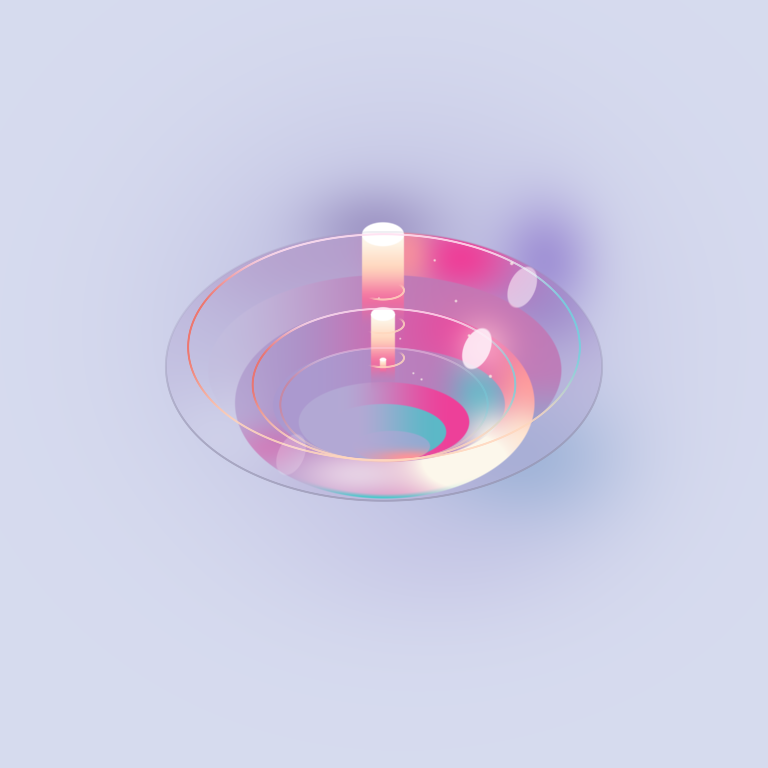
Write a Shadertoy shader that draws this background.

```glsl
// Nested translucent bowls on a pale lavender field, with glowing columns at the centre.
// Each bowl is an ellipse distance mask tinted by soft Gaussian pools of colour;
// hairline orbits, lens flares and sparks are layered on top.

const vec3 FIELD = vec3(.84, .858, .935);
const vec3 LAVENDER = vec3(.70, .66, .83);
const vec3 VIOLET = vec3(.61, .53, .79);
const vec3 MAUVE = vec3(.73, .48, .72);
const vec3 MAGENTA = vec3(.93, .25, .60);
const vec3 SALMON = vec3(.99, .58, .60);
const vec3 PEACH = vec3(1., .84, .74);
const vec3 CREAM = vec3(.99, .97, .92);
const vec3 TEAL = vec3(.36, .72, .78);
const vec3 STEEL = vec3(.56, .67, .82);
const vec4 DISH = vec4(.5, .523, .284, .175); // ellipses: centre, radii
const vec4 BOWL = vec4(.501, .475, .195, .124);
const float HAIRLINE = .0007;
const float LENS_TILT = .42;
const int SPARKS = 9;

vec2 p;   // canvas position
float px; // one pixel in canvas units

// Approximate signed distance to an ellipse
float ellipse(vec4 e) {
    vec2 q = (p - e.xy) / e.zw;
    float k = length(q);
    return k * (k - 1.) / max(length(q / e.zw), 1e-4);
}

float fill(float d) { return 1. - smoothstep(-px, px, d); }
float stroke(vec4 e) { return 1. - smoothstep(HAIRLINE, HAIRLINE + px, abs(ellipse(e))); }

// Gaussian pool of light: centre, spread
float glow(vec4 g) {
    vec2 d = (p - g.xy) / g.zw;
    return exp(-dot(d, d));
}

void tint(inout vec3 c, vec3 hue, float amount, vec4 g) {
    c = mix(c, hue, min(1., amount * glow(g)));
}

// Horizontal blend of two colours
vec3 across(vec3 a, vec3 b, float x0, float x1) { return mix(a, b, smoothstep(x0, x1, p.x)); }

vec3 backdrop() {
    vec3 c = FIELD;
    tint(c, vec3(.71, .70, .86), .85, vec4(.52, .57, .27, .25));
    tint(c, vec3(.56, .51, .72), .65, vec4(.488, .70, .085, .055));
    tint(c, vec3(.57, .49, .81), .70, vec4(.71, .66, .06, .075));
    tint(c, STEEL, .75, vec4(.675, .40, .125, .09));
    tint(c, vec3(.76, .75, .89), .45, vec4(.58, .29, .18, .10));
    return c;
}

// Outer dish and its inner wall
void drawDish(inout vec3 col) {
    vec3 c = mix(col, LAVENDER, .45);
    tint(c, vec3(.71, .62, .80), .8, vec4(.40, .67, .17, .08));
    tint(c, FIELD, .6, vec4(.29, .43, .10, .08));
    tint(c, VIOLET, .8, vec4(.70, .61, .09, .07));
    tint(c, MAGENTA, 1., vec4(.60, .664, .08, .06));
    tint(c, SALMON, .8, vec4(.53, .67, .03, .05));
    col = mix(col, c, fill(ellipse(DISH)));

    c = across(vec3(.76, .74, .87), MAUVE, .27, .55);
    tint(c, vec3(.87, .42, .66), .6, vec4(.61, .56, .09, .07));
    c = mix(c, STEEL, smoothstep(.52, .42, p.y) * smoothstep(.5, .7, p.x));
    tint(c, FIELD, .6, vec4(.31, .44, .06, .06));
    col = mix(col, c, .92 * fill(ellipse(vec4(.501, .518, .23, .124))));
}

// Bright middle bowl with a white lower lip
void drawBowl(inout vec3 col) {
    float d = ellipse(BOWL);
    vec3 c = across(vec3(.67, .58, .79), vec3(.81, .40, .68), .36, .54);
    tint(c, MAGENTA, .75, vec4(.615, .57, .075, .06));
    tint(c, SALMON, 1., vec4(.69, .50, .05, .065));
    tint(c, vec3(.84, .35, .65), .8, vec4(.345, .415, .05, .03));
    tint(c, vec3(.89, .80, .89), 1., vec4(.46, .382, .085, .035));
    tint(c, PEACH, 1., vec4(.685, .43, .05, .045));
    tint(c, CREAM, 1.5, vec4(.605, .40, .085, .055));
    tint(c, vec3(.25, .80, .80), smoothstep(-.007, 0., d), vec4(.49, .352, .08, .02));
    col = mix(col, c, fill(d) * mix(.65, 1., smoothstep(.30, .42, p.x)));
}

// Nested pools down to the floor
void drawPools(inout vec3 col) {
    vec3 c = across(vec3(.67, .60, .81), vec3(.74, .48, .73), .40, .58);
    tint(c, TEAL, .9, vec4(.625, .485, .04, .055));
    tint(c, CREAM, 1., vec4(.645, .425, .042, .04));
    col = mix(col, c, fill(ellipse(vec4(.5065, .473, .151, .074))));
    c = across(LAVENDER, MAGENTA, .44, .59);
    col = mix(col, c, fill(ellipse(vec4(.5, .4505, .111, .052))));
    c = across(LAVENDER, TEAL, .46, .57);
    col = mix(col, c, fill(ellipse(vec4(.5, .4375, .081, .0365))));
    c = across(LAVENDER, STEEL, .46, .57);
    tint(c, SALMON, 1., vec4(.535, .404, .05, .01));
    col = mix(col, c, fill(ellipse(vec4(.51, .419, .05, .02))));
}

// Column with a white cap, fading out below
void drawColumn(inout vec3 col, float width, float top, float len) {
    float t = (top - p.y) / len, x = .4987;
    vec3 c = mix(CREAM, PEACH, smoothstep(0., .55, t));
    c = mix(c, vec3(.95, .42, .62), smoothstep(.4, 1., t));
    c = mix(c, MAUVE, smoothstep(.95, 1.4, t));
    float body = fill(abs(p.x - x) - width) * step(p.y, top);
    col = mix(col, c, body * (1. - smoothstep(.8, 1.55, t)));
    col = mix(col, vec3(1), fill(ellipse(vec4(x, top, width, .57 * width))));
}

// Hairline: red left, white top, teal right, cream below
void drawOrbit(inout vec3 col, vec4 e, float strength) {
    vec2 u = (p - e.xy) / e.zw;
    vec3 c = mix(vec3(.96, .42, .36), vec3(.45, .82, .87), smoothstep(-.5, .9, u.x));
    c = mix(c, vec3(1., .87, .94), smoothstep(.35, .9, u.y));
    c = mix(c, PEACH, smoothstep(0., .75, -u.y));
    col = mix(col, c, strength * stroke(e));
}

void drawLens(inout vec3 col, vec2 c, float strength) {
    float s = sin(LENS_TILT), k = cos(LENS_TILT);
    vec2 q = mat2(k, s, -s, k) * (p - c) / vec2(.017, .028);
    col = mix(col, vec3(1., .95, .98), strength * fill((length(q) - 1.) * .02));
}

void mainImage(out vec4 fragColor, in vec2 fragCoord) {
    px = 1. / min(iResolution.x, iResolution.y);
    p = (fragCoord - .5 * iResolution.xy) * px + .5;
    vec3 col = backdrop();
    drawDish(col); drawBowl(col); drawPools(col);
    drawColumn(col, .0273, .695, .092);
    drawColumn(col, .0156, .591, .068);
    drawColumn(col, .004, .532, .014);

    // Rings circling the columns
    for (int i = 0; i < 3; i++) {
        vec4 e = vec4(.4987, .622 - .044 * float(i), .0273, .012);
        vec2 u = (p - e.xy) / e.zw;
        col = mix(col, PEACH, .8 * stroke(e) * smoothstep(0., .9, u.x - u.y));
    }

    // Rim and orbits
    col = mix(col, vec3(.58, .57, .68), stroke(DISH) * mix(.65, .15, smoothstep(.4, .62, p.y)));
    drawOrbit(col, vec4(.5, .548, .255, .147), .85);
    drawOrbit(col, vec4(.5, .499, .171, .099), .8);
    drawOrbit(col, vec4(.5, .473, .135, .074), .35);

    // Lens flares
    tint(col, vec3(1., .75, .82), .6, vec4(.63, .55, .035, .035));
    drawLens(col, vec2(.68, .626), .58);
    drawLens(col, vec2(.621, .546), .85);
    drawLens(col, vec2(.379, .408), .22);

    // Scattered sparks
    for (int i = 0; i < SPARKS; i++) {
        vec2 h = fract(float(i) * vec2(.618, .755) + vec2(.31, .18));
        float d = length(p - mix(vec2(.49, .47), vec2(.68, .67), h));
        col = mix(col, CREAM, .75 * fill(d - mix(.0008, .0022, h.x)));
    }
    fragColor = vec4(col, 1.);
}
```
